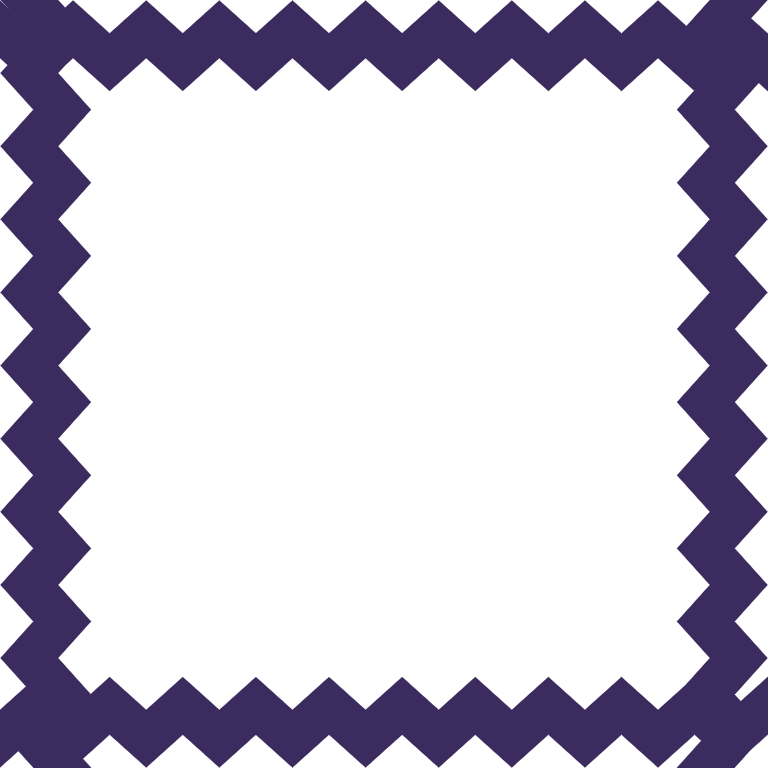
A WebGL 1 fragment shader for this background:

```glsl
precision highp float;
// A white square framed by four purple zigzag ribbons, one along each side.
// Each ribbon is a band of constant thickness around a triangle wave; the
// ribbons run past each other, and their union forms the notched corners.

#define PERIOD 0.0952      // length of one zigzag
#define AMPLITUDE 0.0428   // height of the zigzag
#define THICKNESS 0.0755   // ribbon width, measured across its side
#define INSET 0.0004       // gap between the canvas edge and the outer tips
#define RIBBON_COLOR vec3(0.23, 0.17, 0.37)
#define PAPER_COLOR vec3(1.0)

uniform vec2 u_resolution;

// Triangle wave: 0 at multiples of PERIOD, 1 halfway between.
float triangleWave(float x) {
  return 1.0 - abs(2.0 * fract(x / PERIOD) - 1.0);
}

// Signed distance to a ribbon, from the position along a side
// and the depth inward from that side.
float zigzagRibbon(float along, float depth) {
  float slope = 2.0 * AMPLITUDE / PERIOD;
  float center = INSET + 0.5 * THICKNESS + AMPLITUDE * triangleWave(along);
  return (abs(depth - center) - 0.5 * THICKNESS) / sqrt(1.0 + slope * slope);
}

void main() {
  // Unit canvas measured from the top left, where the waves start.
  vec2 p = gl_FragCoord.xy / u_resolution;
  p.y = 1.0 - p.y;

  // Fold opposite sides together: both share the same wave phase.
  vec2 depth = min(p, 1.0 - p);
  float ribbons = min(zigzagRibbon(p.x, depth.y), zigzagRibbon(p.y, depth.x));

  // Smooth edge about one pixel wide.
  float pixel = 1.0 / min(u_resolution.x, u_resolution.y);
  float coverage = clamp(0.5 - ribbons / pixel, 0.0, 1.0);
  gl_FragColor = vec4(mix(PAPER_COLOR, RIBBON_COLOR, coverage), 1.0);
}
```
